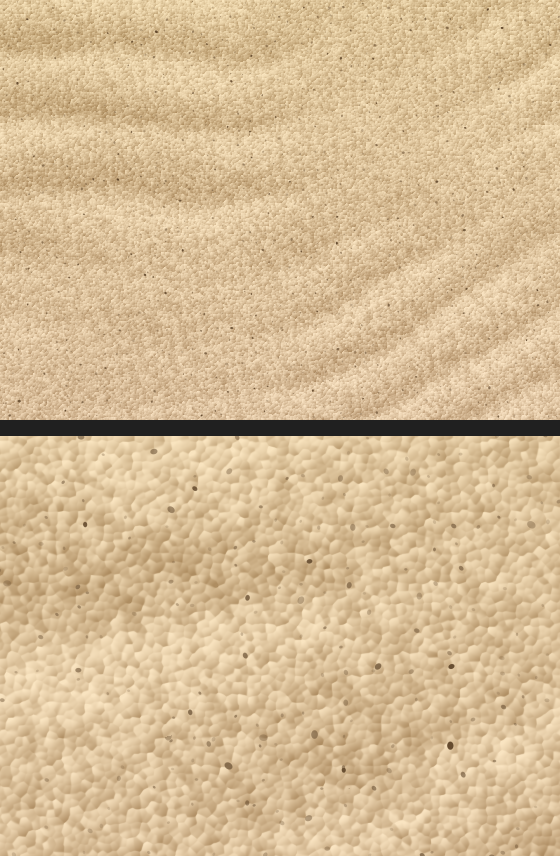
Top, the full canvas; bottom, a detail of the centre.
A Shadertoy shader for this texture:

```glsl
// Dry beach sand: fine lit grains over soft wind ripples that bend upward to the right.
// Grains are a smoothed Voronoi field, ripples a warped sine, and dark specks
// are scattered in two sizes. Everything is in units of the canvas height.

#define GRAIN_DENSITY 178.0
#define GRAIN_CONTRAST 0.80
#define GRAIN_RELIEF 0.58
#define GRAIN_SHARPNESS 7.5
#define CLUMP_CONTRAST 0.26
#define RIPPLE_SPACING 0.165
#define RIPPLE_DEPTH 0.17
#define PATCH_DEPTH 0.42
#define SPECK_DENSITY 34.0
#define SPECK_SHARE 0.30
#define MEAN_TONE 0.57

const vec3 SHADE_SAND = vec3(0.75, 0.63, 0.465);
const vec3 LIGHT_SAND = vec3(0.94, 0.85, 0.705);
const vec3 SPECK_BROWN = vec3(0.38, 0.28, 0.17);
const vec2 LIGHT_DIR = vec2(-0.6, 0.8);

float hash(vec2 p) {
    return fract(sin(dot(p, vec2(127.1, 311.7))) * 43758.5453);
}

vec2 hash2(vec2 p) {
    return vec2(hash(p), hash(p + 57.3));
}

float valueNoise(vec2 p) {
    vec2 i = floor(p), f = fract(p);
    f = f * f * (3.0 - 2.0 * f);
    return mix(mix(hash(i), hash(i + vec2(1, 0)), f.x),
               mix(hash(i + vec2(0, 1)), hash(i + vec2(1, 1)), f.x), f.y);
}

float fbm(vec2 p) {
    float sum = 0.0, amp = 0.5;
    for (int i = 0; i < 4; i++) {
        sum += amp * valueNoise(p);
        p = p * 2.03 + 17.1;
        amp *= 0.5;
    }
    return sum / 0.9375;
}

// Blended Voronoi cells: random tone per grain plus a slope lit from one side.
float grains(vec2 p) {
    vec2 cell = floor(p);
    float sum = 0.0, total = 0.0;
    for (int y = -1; y <= 1; y++)
    for (int x = -1; x <= 1; x++) {
        vec2 id = cell + vec2(x, y);
        vec2 offset = p - id - hash2(id);
        float weight = exp(-GRAIN_SHARPNESS * dot(offset, offset));
        float tone = GRAIN_CONTRAST * (hash(id + 9.7) - 0.5);
        sum += weight * (tone + GRAIN_RELIEF * dot(offset, LIGHT_DIR));
        total += weight;
    }
    return sum / total;
}

// Ripple lines run level on the left and sweep up toward the right.
float ripples(vec2 p) {
    float d = max(p.x - 0.5, 0.0);
    float bend = 0.7 * d * d / (d + 0.4);
    float warp = 0.16 * (fbm(p * vec2(1.5, 2.4) + 4.0) - 0.5);
    float phase = 6.2832 * (p.y - bend + warp - 0.02) / RIPPLE_SPACING;
    float strength = 0.25 + 1.4 * smoothstep(0.25, 0.75, valueNoise(p * vec2(2.2, 3.5) + 8.0));
    return -strength * sin(phase + 0.5 * sin(phase));
}

// Opacity of one small tilted oval in some of the coarse cells.
float specks(vec2 p, float density, float share, float pixel) {
    vec2 q = p * density;
    vec2 id = floor(q);
    vec2 d = fract(q) - mix(vec2(0.2), vec2(0.8), hash2(id + 3.1));
    float angle = 6.2832 * hash(id + 21.0);
    d = mat2(cos(angle), sin(angle), -sin(angle), cos(angle)) * d;
    d.y *= 1.3;
    float size = hash(id + 33.0);
    float radius = mix(0.07, 0.13, size * size * size);
    float edge = pixel * density * 0.8;
    float shape = 1.0 - smoothstep(radius - edge, radius + edge, length(d));
    float present = step(hash(id + 45.0), share);
    float strength = hash(id + 71.0);
    return shape * present * mix(0.3, 1.0, strength * strength);
}

void mainImage(out vec4 fragColor, in vec2 fragCoord) {
    vec2 p = fragCoord / iResolution.y;
    float pixel = 1.0 / iResolution.y;

    // Broad light and shade
    float ripple = ripples(p);
    float tone = MEAN_TONE + RIPPLE_DEPTH * ripple;
    tone += PATCH_DEPTH * (fbm(p * vec2(2.6, 4.5) + 30.0) - 0.5);

    // Grain and small clumps
    tone += grains(p * GRAIN_DENSITY);
    tone += CLUMP_CONTRAST * (valueNoise(p * 75.0) - 0.5);

    // Sand colour, yellower at the top and rosier at the bottom
    tone = tone < 0.85 ? tone : 0.85 + 0.7 * (tone - 0.85);
    vec3 color = mix(SHADE_SAND, LIGHT_SAND, clamp(tone, -0.35, 1.2));
    color += (p.y - 0.5) * vec3(-0.004, 0.005, -0.030);

    // Dark mineral specks, a little denser in the ripple shadows
    float share = SPECK_SHARE * (1.0 - 0.4 * clamp(ripple, -1.0, 1.0));
    float speck = specks(p, SPECK_DENSITY, share, pixel);
    float dust = 0.6 * specks(p + 7.3, SPECK_DENSITY * 1.7, share, pixel);
    color = mix(color, SPECK_BROWN, max(speck, dust));
    fragColor = vec4(clamp(color, 0.0, 1.0), 1.0);
}
```
